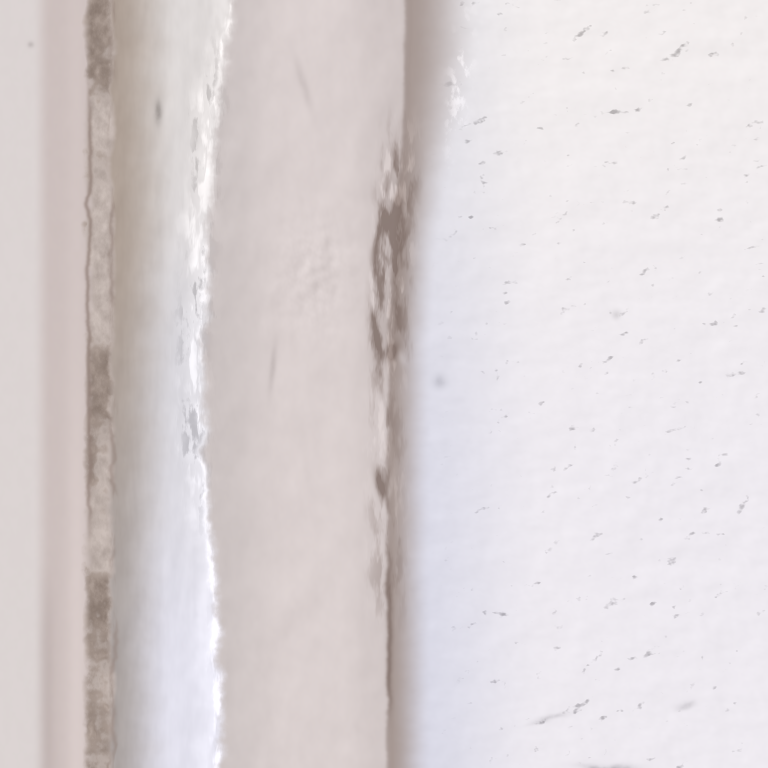
Write a three.js fragment shader that draws this texture.

```glsl
// Old painted woodwork beside a white wall: upright strips, a worn gap,
// a broken bright ridge and a ragged crack. Soft bands across x give the
// shading; value noise bends edges, flakes paint and embosses the surface.
varying vec2 vUv;

float hash(vec2 p) {
  p = fract(p * vec2(.1031, .1137));
  p += dot(p, p.yx + 33.33);
  return fract((p.x + p.y) * p.x * 7.31);
}

float noise(vec2 p) {
  vec2 i = floor(p), f = fract(p);
  f = f * f * (3. - 2. * f);
  return mix(mix(hash(i), hash(i + vec2(1, 0)), f.x),
             mix(hash(i + vec2(0, 1)), hash(i + vec2(1, 1)), f.x), f.y);
}

float fbm(vec2 p) {
  float sum = 0., amp = .5;
  for (int i = 0; i < 4; i++) {
    sum += amp * noise(p);
    p = mat2(1.6, 1.2, -1.2, 1.6) * p + 7.3;
    amp *= .5;
  }
  return sum;
}

// Soft window between a and b
float band(float x, float a, float b, float soft) {
  return smoothstep(a - soft, a + soft, x) * (1. - smoothstep(b - soft, b + soft, x));
}

// Soft line around zero
float line(float d, float width) {
  return exp(-d * d / (width * width));
}

// Slanted soft spot
float spot(vec2 p, float w, float h, float slant) {
  p.x -= slant * p.y;
  p /= vec2(w, h);
  return exp(-dot(p, p));
}

// Emboss of the noise, lit from the upper left
float relief(vec2 p) {
  return fbm(p) - fbm(p + vec2(.22, -.25));
}

// Dark hollow with a pale curled rim on its right
float chip(vec2 p, float w, float h, float slant) {
  return spot(p, w, h, slant) - .4 * spot(p - vec2(.011, -.006), w * .7, h * 1.1, -slant);
}

void main() {
  vec2 p = vUv;
  float x = p.x, y = p.y;
  float rough = fbm(p * vec2(20, 34)) - .47;
  float fine = fbm(p * vec2(110, 75)) - .47;
  float streak = fbm(p * vec2(95, 24) + 5.) - .47;
  float low = 1. - smoothstep(.1, .75, y);

  // Left board with its shaded step
  vec3 col = mix(vec3(.86, .83, .825), vec3(.8, .75, .74), smoothstep(.042, .066, x));
  col -= .04 * line(x - .061, .01) * (1. - smoothstep(.15, .3, y));
  col += .05 * line(x - .1, .014) * (.4 + .6 * low);

  // Rounded strip: brown shade turning into cool light
  vec3 shade = mix(vec3(.68, .625, .585), vec3(.67, .64, .63), low);
  vec3 lit = mix(vec3(.87, .85, .845), vec3(.89, .885, .93), low);
  lit = mix(lit, vec3(.84, .835, .86), .7 * line(y - .5, .2));
  vec3 strip = mix(shade, lit, smoothstep(.15, .237 - .012 * low, x + rough * .012));
  strip += relief(p * vec2(55, 16)) * .07;
  col = mix(col, strip, smoothstep(.137, .151, x + rough * .012));

  // Worn gap with ragged dark flakes
  float gapX = x + rough * .016 + fine * .006;
  float gap = band(gapX, .115, .145, .006);
  col = mix(col, vec3(.745, .695, .67) + fine * .18, gap);
  float worn = band(y, .88, 1.1, .03) + band(y, .43, .55, .03)
    + band(y, .185, .25, .025) + .6 * band(y, -.1, .18, .03)
    + .6 * band(y, .35, .43, .02) * (1. - smoothstep(.12, .132, x));
  float flake = smoothstep(.15, .6, worn * .62 + rough * 1.1 + fine * .9);
  col = mix(col, vec3(.57, .51, .475) + fine * .25, .9 * flake * gap);
  float seam = line(x - .116 - rough * .012, .003) * band(y, .32, .87, .05)
    + .7 * line(x - .147 - rough * .015, .0035) * smoothstep(-.1, .15, streak);
  col = mix(col, vec3(.56, .49, .46), .65 * min(seam, 1.));

  // Broad flat strip beyond the ridge
  float r = x - .262 - .16 * pow(max(y - .5, 0.), 2.)
    - .021 * (1. - smoothstep(.12, .5, y)) - rough * .022 - fine * .01;
  vec3 plank = mix(vec3(.8, .765, .76), vec3(.855, .815, .81), smoothstep(.28, .38, x));
  plank += relief(p * vec2(24, 15)) * .06 - .045 * smoothstep(.44, .52, x);
  plank += relief(p * vec2(48, 34)) * .16 * spot(p - vec2(.41, .64), .05, .07, 0.);
  col = mix(col, plank, smoothstep(-.006, .012, r));
  col += .13 * line(r + .003, .005) * smoothstep(-.08, .16, streak + .06 * low);
  col += .05 * line(r + .012, .012);
  float peel = line(r + .012, .018) * band(y, .35, .92, .08);
  col -= peel * .15 * smoothstep(.04, .2, streak + fine * .4);
  col += peel * .09 * smoothstep(.04, .2, -streak);

  // White wall: warm above, cool beside the crack below
  float c = x - .507 - .024 * smoothstep(.45, 1., y) - rough * .008;
  vec3 wall = mix(vec3(.935, .92, .942), vec3(.95, .932, .932), smoothstep(.3, 1., y));
  wall -= vec3(.085, .07, .04) * (1. - smoothstep(.53, .72, x)) * (1. - .3 * y);
  wall += relief(p * vec2(26, 38)) * .045;
  wall -= .22 * smoothstep(.16, .34, relief(p * vec2(42, 58) + 9.)) * smoothstep(.55, .62, x);
  float reach = .055 + .045 * smoothstep(.65, 1., y);
  wall = mix(vec3(.655, .6, .58), wall, smoothstep(0., reach, c + rough * .015));
  col = mix(col, wall, smoothstep(-.006, .006, c));
  col += .09 * spot(p - vec2(.597, .89), .013, .075, .1) * smoothstep(-.02, .2, fine);

  // Crack, its split lip, splinters and chips
  float broken = band(y, .5, .82, .06);
  float bow = sin(3.1416 * clamp((y - .44) / .42, 0., 1.));
  float dark = line(c, .004) * (.3 + .5 * band(y, .08, .27, .04));
  dark += .5 * line(c + .027 * bow + rough * .012, .0045) * bow * smoothstep(-.2, .1, streak);
  float splinter = band(c, -.026, .02, .014) * max(broken, .5 * band(y, .2, .5, .05));
  dark += splinter * (.2 * broken + .65 * smoothstep(0., .24, streak));
  dark += chip(p - vec2(.517, .728), .007, .018, .2) + chip(p - vec2(.511, .542), .008, .011, .3)
    + chip(p - vec2(.496, .367), .006, .019, -.25);
  col = mix(col, vec3(.5, .435, .41), clamp(dark, -.3, .85));
  col += .1 * splinter * smoothstep(.05, .22, -streak);

  // Upright nicks, then level dents low on the wall
  float nick = spot(p - vec2(.206, .854), .005, .016, 0.) + .7 * spot(p - vec2(.04, .942), .004, .004, 0.)
    + .5 * spot(p - vec2(.803, .59), .006, .006, 0.) + .5 * spot(p - vec2(.573, .503), .009, .009, 0.)
    + .4 * spot(p - vec2(.355, .52), .004, .03, .1) + .3 * spot(p - vec2(.395, .89), .006, .035, -.3);
  vec2 q = p.yx + vec2(rough * .02, 0);
  nick += .7 * spot(q - vec2(.063, .715), .004, .022, .2) + .6 * spot(q - vec2(.084, .893), .005, .012, .3)
    + 1.6 * spot(q - vec2(0, .795), .006, .03, 0.);
  col -= .2 * nick * (.8 + fine);

  gl_FragColor = vec4(clamp(col + fine * .012, 0., 1.), 1);
}
```
